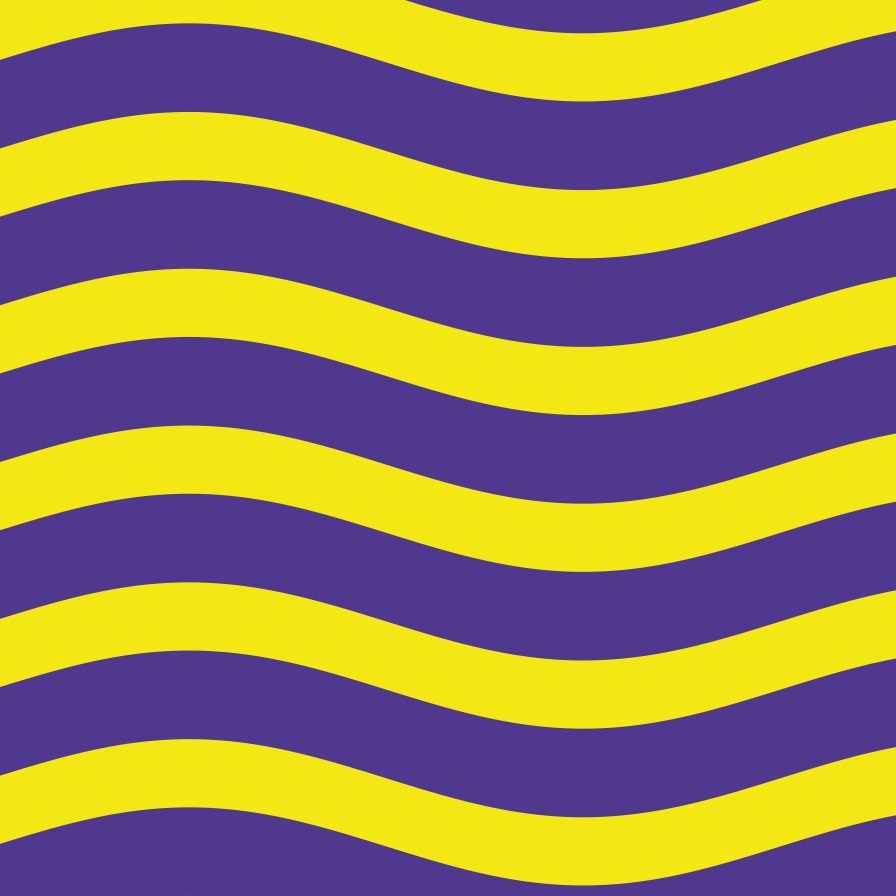
Reproduce this pattern procedurally as a WebGL 2 fragment shader.

```glsl
#version 300 es
precision highp float;
// Evenly stacked yellow cosine-wave stripes on a purple ground.

#define STRIPE_PERIOD 0.175
#define STRIPE_WIDTH 0.0761
#define STRIPE_OFFSET 0.0934
#define WAVE_LENGTH 0.8802
#define WAVE_HEIGHT 0.0436
#define CREST_X 0.2109
#define PURPLE vec3(0.31, 0.22, 0.555)
#define YELLOW vec3(0.955, 0.91, 0.08)

uniform vec2 u_resolution;
out vec4 fragColor;

const float TAU = 6.2831853;

// Signed distance to the nearest stripe edge, negative inside
float stripeDistance(vec2 p) {
    float frequency = TAU / WAVE_LENGTH;
    float phase = (p.x - CREST_X) * frequency;
    float slope = -WAVE_HEIGHT * frequency * sin(phase);

    // Straighten the wave, then fold into one period around the stripe centre
    float y = p.y - WAVE_HEIGHT * cos(phase) - STRIPE_OFFSET;
    float fromCentre = abs(fract(y / STRIPE_PERIOD + 0.5) - 0.5) * STRIPE_PERIOD;

    // Convert vertical distance to distance across the sloped edge
    return (fromCentre - 0.5 * STRIPE_WIDTH) / sqrt(1.0 + slope * slope);
}

void main() {
    vec2 uv = gl_FragCoord.xy / u_resolution;
    float pixel = 1.0 / u_resolution.y;

    // One-pixel smooth edge between ground and stripe
    float coverage = clamp(0.5 - stripeDistance(uv) / pixel, 0.0, 1.0);
    fragColor = vec4(mix(PURPLE, YELLOW, coverage), 1.0);
}
```
